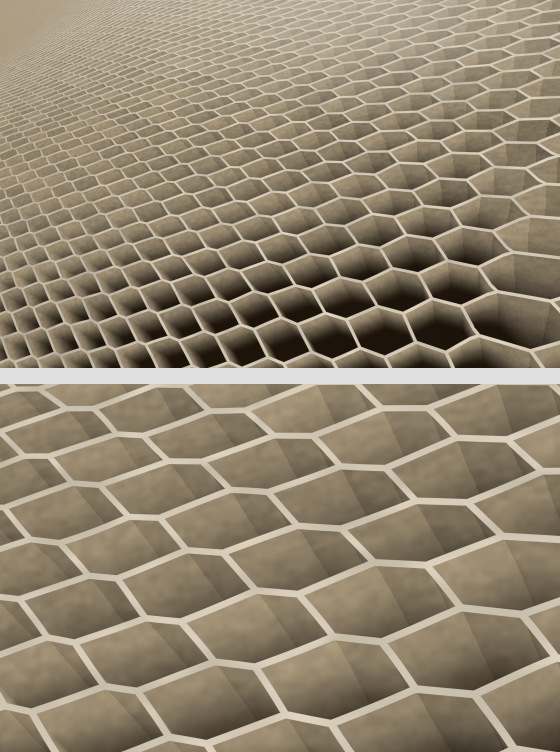
Top: the whole. Bottom: its middle third, enlarged.
Reproduce this pattern procedurally as a Shadertoy shader.

```glsl
// Paper honeycomb core seen at a slant: pale rims around deep hexagonal cells.
#define ANCHOR vec2(1.2055, 0.4763)   // centre of the reference cell
#define ROW_STEP vec2(0.1324, -0.0099) // one column to the right
#define CELL_STEP vec2(-0.0405, -0.0751) // one cell towards the viewer
#define TILT vec2(0.401, -0.85)       // growth of scale across the canvas
#define SKEW 0.5                      // turns the left columns upright
#define EYE_FOOT vec2(2.45, 7.36)     // point below the eye, in cells
#define EYE_HEIGHT 6.0
#define RIM_WIDTH 0.0030
#define RIM_COLOR vec3(0.83, 0.79, 0.715)
#define PAPER_COLOR vec3(0.58, 0.52, 0.42)
#define SHADOW_COLOR vec3(0.09, 0.055, 0.02)
#define HAZE_COLOR vec3(0.83, 0.80, 0.735)

float hash(vec2 p) {
    vec3 q = fract(p.xyx * vec3(0.1031, 0.1030, 0.0973));
    q += dot(q, q.yzx + 33.33);
    return fract((q.x + q.y) * q.z);
}

float noise(vec2 p) {
    vec2 i = floor(p), f = fract(p);
    f = f * f * (3.0 - 2.0 * f);
    return mix(mix(hash(i), hash(i + vec2(1, 0)), f.x),
               mix(hash(i + vec2(0, 1)), hash(i + vec2(1, 1)), f.x), f.y);
}

// Scale at a canvas point, kept positive near the horizon.
float perspective(vec2 s) {
    float w = 1.0 + dot(TILT, s - ANCHOR);
    return 0.5 * (w + sqrt(w * w + 0.022));
}

// Canvas point to sheet coordinates, one cell high per unit.
vec2 sheetPoint(vec2 s) {
    float h = s.y - 0.3;
    float bend = max(0.5 - s.x, 0.0);
    s.x += SKEW * (1.2 - s.x) * (h - 0.6 * h * h - 0.18);
    s.y += 0.4 * bend * bend * smoothstep(0.6, 1.0, s.y);
    vec2 p = inverse(mat2(ROW_STEP, CELL_STEP)) * (s - ANCHOR) / perspective(s);
    p.x -= 0.3 * max(p.x - 1.6, 0.0);
    p.x *= 0.866;
    return p + 0.1 * (vec2(noise(p * 0.9), noise(p * 0.9 + 37.0)) - 0.5);
}

// Centre of the hexagon that holds p; its slanted walls have the given normal.
vec2 hexCentre(vec2 p, vec2 normal, float apothem) {
    vec2 period = vec2(1.732, 1.0);
    vec2 a = period * floor(p / period + 0.5);
    vec2 b = period * (floor(p / period) + 0.5);
    return dot(abs(p - a), normal) < apothem ? a : b;
}

void mainImage(out vec4 fragColor, in vec2 fragCoord) {
    float pixel = 1.0 / iResolution.y;
    vec2 s = fragCoord * pixel;
    float scale = perspective(s);
    vec2 p = sheetPoint(s);
    vec2 px = (sheetPoint(s + vec2(pixel, 0)) - p) / pixel;
    vec2 py = (sheetPoint(s + vec2(0, pixel)) - p) / pixel;

    // Cells are squeezed to the left, where their flat walls shorten.
    float flatWall = mix(0.25, 0.50, smoothstep(0.2, 1.3, s.x));
    vec2 slant = normalize(vec2(0.5, 0.866 - flatWall));
    float slantApothem = dot(slant, vec2(0.433, 0.25));
    vec2 centre = hexCentre(p, slant, slantApothem), local = p - centre;

    // Follow the sight line to the far wall, and find the nearest rim.
    vec2 sight = p - EYE_FOOT;
    float reach = length(sight);
    sight /= reach;
    float travel = 9.0, rimDistance = 9.0;
    vec2 wall = vec2(0);
    for (int i = 0; i < 3; i++) {
        vec2 n = i == 0 ? vec2(0, 1) : slant * vec2(i == 1 ? 1 : -1, 1);
        float apothem = i == 0 ? 0.5 : slantApothem;
        float slope = length(vec2(dot(n, px), dot(n, py)));
        rimDistance = min(rimDistance, (apothem - abs(dot(local, n))) / slope);
        n *= dot(sight, n) < 0.0 ? -1.0 : 1.0;
        float t = (apothem - dot(local, n)) / max(dot(sight, n), 0.001);
        if (t < travel) { travel = t; wall = n; }
    }

    // Paper walls darken with depth, most of all near the lower edge.
    float depth = travel * EYE_HEIGHT / reach;
    depth *= 1.0 + 0.9 * smoothstep(0.5, 0.0, s.y);
    depth *= 1.0 - 0.6 * smoothstep(1.25, 1.45, s.x);
    float tone = 0.91 - 0.18 * wall.x + 0.14 * (hash(floor(centre * 4.0 + 0.5)) - 0.5);
    tone += 0.10 * (noise(p * 9.0) - 0.5) + 0.07 * (noise(s * 170.0) - 0.5);
    vec3 color = PAPER_COLOR * tone * (1.0 - 0.38 * smoothstep(0.1, 0.8, depth));
    color = mix(color, SHADOW_COLOR, 0.93 * smoothstep(0.5, 1.45, depth));

    // Cut paper rims.
    float halfWidth = RIM_WIDTH * scale + 0.0006;
    float rim = 1.0 - smoothstep(-0.7 * pixel, 0.7 * pixel, rimDistance - halfWidth);
    vec3 rimColor = RIM_COLOR * (0.92 + 0.14 * noise(p * 3.0));
    rimColor *= mix(0.90, 1.0, smoothstep(0.0, 0.7, s.x));
    color = mix(color, rimColor, rim);

    // Far cells melt together under pale light.
    float density = max(length(px), length(py)) * pixel;
    color = mix(color, PAPER_COLOR * 1.12, 0.8 * smoothstep(0.35, 0.8, density));
    float glow = smoothstep(0.6, 1.03, s.y) * exp(-2.0 * (s.x - 0.9) * (s.x - 0.9));
    color = mix(color, HAZE_COLOR, 0.55 * glow);
    fragColor = vec4(color, 1.0);
}
```
